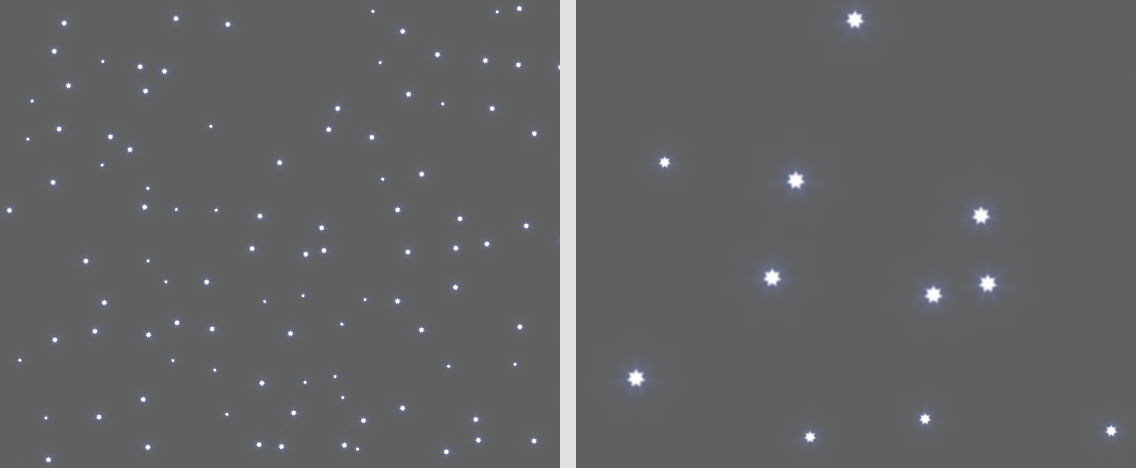
Left: the whole. Right: its middle third, enlarged.
This texture is drawn by a Shadertoy shader. Its source:

```glsl
// Sparse blue-white stars on a flat grey field.
// Cellular noise: each grid cell may hold one jittered star, drawn as a
// slightly spiked white core inside an exponential blue halo.

#define CELLS 12.0
#define DENSITY 0.54
#define SMALL_SHARE 0.3
#define SMALL_SCALE 0.64
#define CORE_RADIUS 0.0048
#define HALO_FALLOFF 0.0051
#define HALO_STRENGTH 0.5
#define SPIKES 7.0
#define SPIKE_DEPTH 0.13
#define GREY vec3(0.378)
#define HALO_TINT vec3(0.15, 0.33, 1.0)
#define CORE_COLOR vec3(1.0)

// Four independent random values per cell
vec4 hash4(vec2 cell) {
    vec4 p = fract(cell.xyxy * vec4(0.1031, 0.1030, 0.0973, 0.1099));
    p += dot(p, p.wzxy + 33.33);
    return fract((p.xxyz + p.yzzw) * p.zywx);
}

// x: halo strength, y: core coverage
vec2 star(vec2 offset, float size, float pixel) {
    float r = length(offset);
    float angle = atan(offset.y, offset.x + 1e-6);
    float spiked = r * (1.0 - SPIKE_DEPTH * cos(SPIKES * (angle - 1.5708)));
    float radius = CORE_RADIUS * size;
    float soft = max(0.4 * radius, 0.6 * pixel);
    float halo = HALO_STRENGTH * exp(-spiked / (HALO_FALLOFF * size));
    float core = 1.0 - smoothstep(radius - soft, radius + soft, spiked);
    return vec2(halo, core);
}

void mainImage(out vec4 fragColor, in vec2 fragCoord) {
    float pixel = 1.0 / iResolution.y;
    vec2 uv = fragCoord * pixel;
    vec2 home = floor(uv * CELLS);
    float halo = 0.0;
    float core = 0.0;

    // Gather the stars of this cell and its neighbours
    for (int y = -1; y <= 1; y++) {
        for (int x = -1; x <= 1; x++) {
            vec2 cell = home + vec2(x, y);
            vec4 rnd = hash4(cell + 17.0);
            if (rnd.z > DENSITY) continue;
            vec2 center = (cell + mix(vec2(0.15), vec2(0.85), rnd.xy)) / CELLS;
            float size = rnd.w < SMALL_SHARE ? SMALL_SCALE : 1.0;
            vec2 light = star(uv - center, size, pixel);
            halo += light.x;
            core = max(core, light.y);
        }
    }

    vec3 color = GREY + HALO_TINT * halo;
    color = mix(color, CORE_COLOR, core);
    fragColor = vec4(min(color, 1.0), 1.0);
}
```
